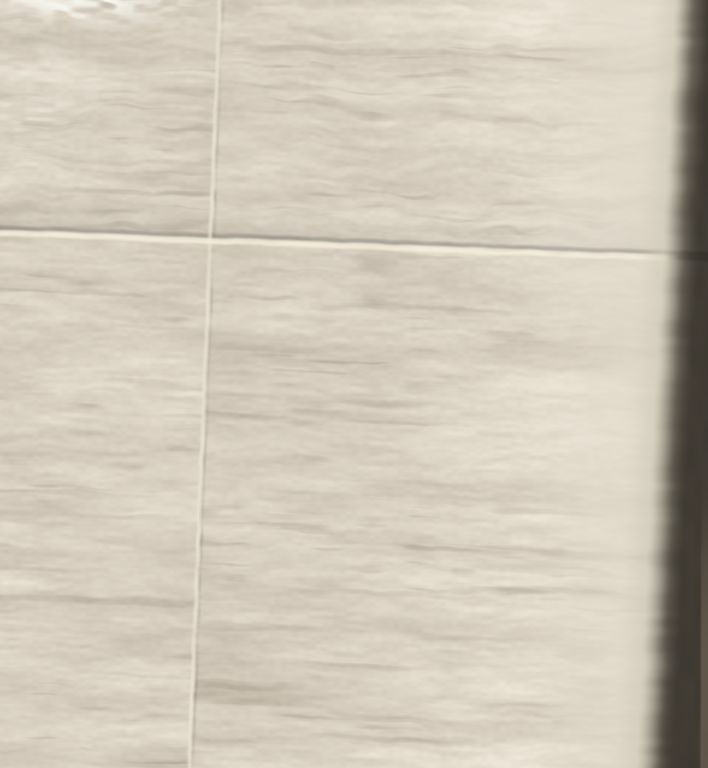
This texture is drawn by a WebGL 2 fragment shader. Its source:

```glsl
#version 300 es
precision highp float;
// Pale stone wall tiles with horizontal grain, seen slightly tilted.
// Stretched value noise makes the grain and its fine dashes; a repeated, skewed
// grid makes the pale joints; a soft dark recess closes the right-hand side.
uniform vec2 u_resolution;
out vec4 fragColor;

float hash(vec2 p) {
  vec3 h = fract(p.xyx * 0.1031);
  h += dot(h, h.yzx + 33.33);
  return fract((h.x + h.y) * h.z);
}

float noise(vec2 p) {
  vec2 i = floor(p), f = fract(p);
  f = f * f * (3.0 - 2.0 * f);
  return mix(mix(hash(i), hash(i + vec2(1, 0)), f.x),
             mix(hash(i + vec2(0, 1)), hash(i + vec2(1, 1)), f.x), f.y);
}

// Sum of octaves, all much longer along the grain than across it
float grain(vec2 p) {
  float sum = 0.0, weight = 0.36;
  vec2 scale = vec2(2.6, 27.0);
  for (int i = 0; i < 5; i++) {
    sum += weight * (noise(p * scale + float(i) * 17.3) - 0.5);
    scale *= vec2(2.0, 1.62);
    weight *= 0.86;
  }
  return sum;
}

// Sparse thin dark streaks: the peaks of strongly stretched noise
float streaks(vec2 p) {
  float sum = 0.0;
  for (int i = 0; i < 3; i++) {
    float k = float(i);
    vec2 s = p * vec2(5.0 + 6.0 * k, 80.0 + 35.0 * k) + 31.7 * k;
    float patches = smoothstep(0.35, 0.75, noise(p * vec2(3.0, 15.0) + 53.0 * k));
    sum += patches * smoothstep(0.66, 0.95, noise(s));
  }
  return sum;
}

// Soft-edged line of the given half width
float stroke(float d, float halfWidth) {
  float soft = 0.0020 + 0.5 / u_resolution.y;
  return 1.0 - smoothstep(halfWidth - soft, halfWidth + soft, abs(d));
}

void main() {
  vec2 p = gl_FragCoord.xy / u_resolution.y;

  // Skewed tile grid: cell number and signed distance to the nearest joint
  vec2 g = p - vec2(0.246 + 0.040 * p.y, 0.697 - 0.038 * p.x);
  g += 0.0016 * (vec2(noise(p.yx * 55.0), noise(p * 45.0)) - 0.5);
  vec2 pitch = vec2(0.75, 0.78);
  vec2 tile = floor(g / pitch);
  vec2 joint = g - round(g / pitch) * pitch;

  // Grain, different on each tile and more rippled in the upper row
  vec2 q = vec2(p.x, g.y) + 7.0 * vec2(hash(tile + 5.0), hash(tile + 9.0));
  float ripple = tile.y < 0.0 ? 0.006 : 0.013;
  q.y += ripple * (noise(q * vec2(10.0, 14.0)) - 0.5);
  q.y += 0.55 * ripple * (noise(q * vec2(32.0, 45.0)) - 0.5);
  float clarity = 1.0 - 0.72 * smoothstep(0.64, 0.84, p.x);
  float height = grain(q);
  float relief = height - grain(q + vec2(0.0, 0.005));
  float tone = 0.55 + clarity * (0.92 * height + 0.30 * relief);
  tone += 0.16 * (noise(q * vec2(3.0, 7.0)) - 0.5) * clarity;
  tone += 0.28 * smoothstep(0.42, 0.76, p.x) + 0.05 * (hash(tile) - 0.5);
  tone += 0.16 * (noise(p * vec2(130.0, 220.0)) - 0.5) * clarity;
  tone -= 0.36 * clarity * streaks(q);
  vec3 color = mix(vec3(0.765, 0.728, 0.668), vec3(0.912, 0.880, 0.825),
                   clamp(tone, -0.4, 1.15));

  // Reflected light breaking up along the ridges at the upper left
  vec2 r = (p - vec2(0.11, 1.0)) / vec2(0.11, 0.030);
  float glare = exp(-dot(r, r));
  r = (p - vec2(0.02, 0.87)) / vec2(0.09, 0.07);
  glare += 0.3 * exp(-dot(r, r));
  glare *= smoothstep(0.3, 0.8, noise(q * vec2(50.0, 150.0)));
  color = mix(color, vec3(0.98, 0.98, 0.95), min(glare, 1.0));

  // Shaded tile edges, then the pale joints themselves
  color *= 1.0 - 0.09 * exp(-max(joint.y, 0.0) / 0.018) * step(0.0, joint.y);
  color *= 1.0 - 0.15 * stroke(joint.y - 0.007, 0.0028);
  float worn = noise(vec2(p.x * 20.0, p.y * 50.0));
  color *= 1.0 - 0.13 * worn * stroke(joint.x - 0.005, 0.0016);
  color = mix(color, vec3(0.92, 0.89, 0.83),
              (0.55 + 0.4 * worn) * stroke(joint.x, 0.0022));
  color = mix(color, vec3(0.96, 0.93, 0.86),
              (0.75 + 0.25 * noise(p * 40.0)) * stroke(joint.y, 0.0036));

  // Recess at the right, with a grey-green falloff and a soft edge
  float depth = p.x - (0.836 + 0.050 * p.y);
  depth += 0.003 * (noise(vec2(2.0, p.y * 37.0)) + noise(vec2(9.0, p.y * 90.0)) - 1.0);
  color = mix(color, vec3(0.81, 0.79, 0.72), 0.6 * smoothstep(-0.045, 0.0, depth));
  vec3 recess = mix(vec3(0.46, 0.44, 0.39), vec3(0.25, 0.23, 0.20),
                    smoothstep(0.006, 0.042, depth));
  recess *= 1.0 - 0.14 * stroke(joint.y - 0.004, 0.006);
  recess += 0.02 * (noise(p * vec2(90.0, 30.0)) - 0.5);
  color = mix(color, recess, smoothstep(-0.009, mix(0.028, 0.020, p.y), depth));

  // Narrow lighter trim at the outer edge, fading upward
  float trim = smoothstep(0.911, 0.915, p.x + 0.004 * (0.3 - p.y));
  color = mix(color, vec3(0.46, 0.41, 0.35), 0.6 * trim * smoothstep(0.40, 0.15, p.y));

  fragColor = vec4(color, 1.0);
}
```
